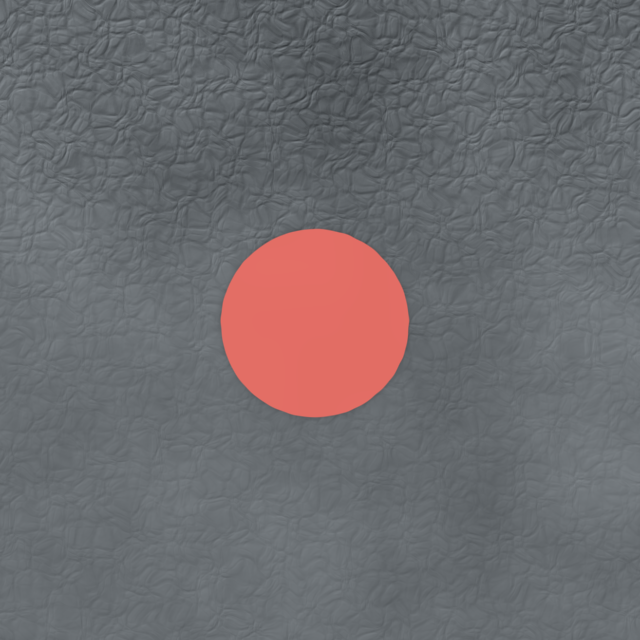
A Shadertoy shader for this background:

```glsl
// A flat coral disc on grey pebbled leather, with deeper grain toward the top.
#define DISC_CENTER vec2(0.492, 0.495)
#define DISC_RADIUS 0.147
#define DISC_COLOR vec3(0.890, 0.430, 0.396)
#define LEATHER_COLOR vec3(0.392, 0.412, 0.427)
#define PEBBLE_SCALE 40.0
#define RELIEF 0.075
#define MOTTLE 0.07

vec2 hash2(vec2 p) {
    vec3 q = fract(vec3(p.xyx) * vec3(0.1031, 0.1030, 0.0973));
    q += dot(q, q.yzx + 33.33);
    return fract((q.xx + q.yz) * q.zy);
}

float valueNoise(vec2 p) {
    vec2 cell = floor(p), f = fract(p);
    f = f * f * (3.0 - 2.0 * f);
    float low = mix(hash2(cell).x, hash2(cell + vec2(1, 0)).x, f.x);
    float high = mix(hash2(cell + vec2(0, 1)).x, hash2(cell + vec2(1, 1)).x, f.x);
    return mix(low, high, f.y);
}

float fbm(vec2 p) {
    float sum = 0.0, amplitude = 0.5;
    for (int i = 0; i < 4; i++) {
        sum += amplitude * valueNoise(p);
        p = mat2(1.6, 1.2, -1.2, 1.6) * p + 7.3;
        amplitude *= 0.5;
    }
    return sum;
}

// Rounded pebbles separated by narrow creases.
float pebbles(vec2 p) {
    vec2 cell = floor(p), f = fract(p);
    float nearest = 8.0, second = 8.0;
    for (int y = -1; y <= 1; y++) {
        for (int x = -1; x <= 1; x++) {
            vec2 offset = vec2(x, y);
            vec2 delta = offset + 0.1 + 0.8 * hash2(cell + offset) - f;
            float d = length(delta);
            second = min(second, max(nearest, d));
            nearest = min(nearest, d);
        }
    }
    return smoothstep(0.0, 0.5, second - nearest) - 0.35 * nearest;
}

float leatherHeight(vec2 uv) {
    vec2 warp = vec2(valueNoise(uv * 34.0), valueNoise(uv * 34.0 + 19.0)) - 0.5;
    vec2 p = uv * PEBBLE_SCALE + 0.9 * warp;
    return pebbles(p) + 0.35 * pebbles(p * 1.9 + 5.0) + 0.5 * fbm(uv * 95.0);
}

// Soft round patch of shade or light.
float patchAt(vec2 uv, vec2 center, vec2 size) {
    vec2 d = (uv - center) / size;
    return exp(-dot(d, d));
}

vec3 leather(vec2 uv) {
    // Relief lit from the upper left, fading toward the bottom.
    float stepSize = 0.0025;
    float height = leatherHeight(uv);
    float slope = height - leatherHeight(uv + stepSize * vec2(-0.5, 0.87));
    float grain = mix(0.28, 1.0, smoothstep(0.35, 1.0, uv.y));
    float shade = RELIEF * grain * (1.3 * slope + 0.45 * (height - 0.65));

    // Broad tonal variation.
    shade += 0.020 - 0.045 * smoothstep(0.45, 1.05, uv.y);
    shade -= 0.045 * patchAt(uv, vec2(0.51, 0.86), vec2(0.11, 0.15));
    shade -= 0.030 * patchAt(uv, vec2(0.28, 0.71), vec2(0.10, 0.10));
    shade -= 0.035 * patchAt(uv, vec2(0.68, 0.44), vec2(0.11, 0.13));
    shade -= 0.025 * patchAt(uv, vec2(0.11, 0.33), vec2(0.10, 0.12));
    shade -= 0.025 * patchAt(uv, vec2(0.76, 0.20), vec2(0.07, 0.10));
    shade -= 0.025 * patchAt(uv, vec2(0.60, 0.05), vec2(0.08, 0.08));
    shade += 0.025 * patchAt(uv, vec2(0.40, 0.20), vec2(0.16, 0.13));
    shade += 0.025 * patchAt(uv, vec2(0.97, 0.42), vec2(0.14, 0.25));
    shade += 0.025 * patchAt(uv, vec2(0.04, 0.68), vec2(0.14, 0.30));
    shade += MOTTLE * (fbm(uv * 8.0 + 3.0) - 0.47);
    shade += 0.035 * (fbm(uv * vec2(38.0, 48.0)) - 0.47);
    return LEATHER_COLOR + shade * vec3(0.97, 1.0, 1.02);
}

void mainImage(out vec4 fragColor, in vec2 fragCoord) {
    float side = min(iResolution.x, iResolution.y);
    vec2 uv = (fragCoord - 0.5 * iResolution.xy) / side + 0.5;
    float pixel = 1.0 / side;

    // Disc with a slightly uneven rim and a thin contact shadow.
    float rim = 0.0015 * (valueNoise(uv * 70.0) - 0.5);
    float dist = length(uv - DISC_CENTER) - DISC_RADIUS + rim;
    vec3 color = leather(uv);
    color *= 1.0 - 0.13 * exp(-max(dist, 0.0) / 0.004);
    float cover = 1.0 - smoothstep(-pixel, pixel, dist);
    vec3 disc = DISC_COLOR + 0.008 * (valueNoise(uv * 12.0) - 0.5);
    color = mix(color, disc, cover);

    fragColor = vec4(color, 1.0);
}
```
